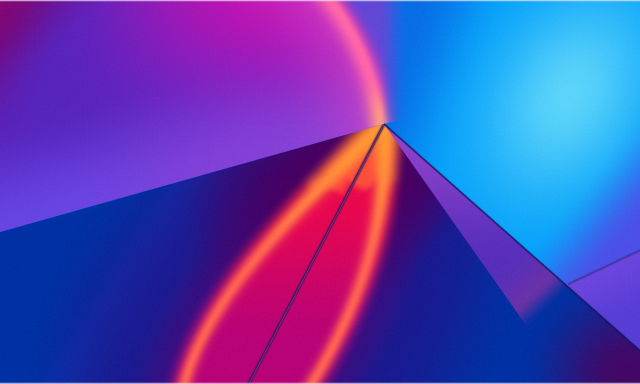
Write a Shadertoy shader that draws this background.

```glsl
#define APEX vec2(1.0, 0.677)
#define FOLD_DIR vec2(0.963, 0.271)
#define RIDGE_DIR vec2(0.749, -0.663)
#define SHARD_DIR vec2(0.577, -0.817)
#define CREASE_DIR vec2(-0.462, -0.887)
#define SHARD_TIP vec2(1.368, 0.156)
#define RIDGE_NOTCH vec2(1.48, 0.26)
#define ARC_CENTER vec2(0.31, 0.584)
#define ARC_RADIUS 0.690
#define BAND_WIDTH 0.019
#define BORDER 0.0033
#define GRAIN 0.012

// Signed distance to a line, positive on the left of its direction
float side(vec2 p, vec2 origin, vec2 dir) {
    vec2 q = p - origin;
    return dir.x * q.y - dir.y * q.x;
}

float fill(float d) {
    float px = 0.7 / iResolution.y;
    return smoothstep(-px, px, d);
}

float glow(float d, float width) { return exp(-d * d / (width * width)); }

// Gradient noise
vec2 gradient(vec2 cell) {
    float h = fract(sin(dot(cell, vec2(127.1, 311.7))) * 43758.5);
    return vec2(cos(6.283 * h), sin(6.283 * h));
}

float noise(vec2 p) {
    vec2 i = floor(p), f = fract(p), u = f * f * (3.0 - 2.0 * f), e = vec2(1.0, 0.0);
    float low = mix(dot(gradient(i), f), dot(gradient(i + e), f - e), u.x);
    float high = mix(dot(gradient(i + e.yx), f - e.yx), dot(gradient(i + 1.0), f - 1.0), u.x);
    return mix(low, high, u.y);
}

// Blue panel with a cyan bloom and a violet lower corner
vec3 bluePanel(vec2 p) {
    vec3 azure = mix(vec3(0.03, 0.43, 0.90), vec3(0.0, 0.62, 0.98),
                     smoothstep(1.0, 1.25, p.x + 0.35 * (0.75 - p.y)));
    vec2 q = p - vec2(1.48, 0.75);
    vec2 tilted = vec2(0.87 * q.x - 0.5 * q.y, 0.5 * q.x + 0.87 * q.y);
    float bloom = exp(-dot(tilted * vec2(5.2, 3.6), tilted * vec2(5.2, 3.6)));
    vec3 color = mix(azure, vec3(0.36, 0.83, 0.98), bloom);

    float corner = side(p, vec2(1.44, 0.28), vec2(0.64, 0.77));
    color = mix(color, vec3(0.30, 0.31, 0.91), smoothstep(0.10, -0.09, corner));

    // Lower facet, bounded by a fine crease
    float facet = side(p, RIDGE_NOTCH, vec2(0.904, 0.427));
    vec3 facetColor = mix(vec3(0.42, 0.27, 0.87), vec3(0.34, 0.24, 0.83),
                          smoothstep(0.0, -0.15, facet));
    color = mix(color, facetColor, fill(-facet));
    return color * (1.0 - 0.28 * glow(facet, 0.003) * step(RIDGE_NOTCH.x, p.x));
}

// Violet panel with a luminous pink arc
vec3 violetPanel(vec2 p, float fold) {
    vec3 color = mix(vec3(0.34, 0.14, 0.74), vec3(0.47, 0.17, 0.79),
                     smoothstep(0.15, 0.8, p.x));
    vec3 lit = mix(vec3(0.40, 0.27, 0.89), vec3(0.52, 0.25, 0.84),
                   smoothstep(0.05, 0.7, p.x));
    color = mix(color, lit, smoothstep(0.28, 0.0, fold));
    float magenta = smoothstep(0.64, 1.05, p.y) * smoothstep(0.10, 0.70, p.x);
    color = mix(color, vec3(0.76, 0.05, 0.68), magenta);

    // Dark rounded corner
    float cornerRing = length(p - vec2(0.54, 0.61));
    color = mix(color, vec3(0.48, 0.0, 0.42),
                smoothstep(0.45, 0.67, cornerRing) * smoothstep(0.58, 0.95, p.y));

    // Arc with a wide inner halo
    float arc = length(p - ARC_CENTER) - ARC_RADIUS;
    color = mix(color, vec3(0.80, 0.25, 0.78), 0.7 * glow(min(arc, 0.0), 0.14));
    color = mix(color, vec3(0.38, 0.28, 0.84), smoothstep(0.0, 0.06, arc));
    vec3 pink = mix(vec3(1.0, 0.60, 0.52), vec3(1.0, 0.40, 0.66),
                    smoothstep(0.68, 0.80, p.y));
    return mix(color, pink, glow(arc, arc < 0.0 ? 0.032 : 0.020));
}

// Dark panel holding the glowing leaf
vec3 darkPanel(vec2 p) {
    float t = max(APEX.y - p.y, 0.0);
    float leftX = APEX.x - 1.02 * t + 0.55 * t * t * t;
    float rightX = APEX.x + 0.06 * t - 0.5 * t * t;
    float leftDist = (p.x - leftX) / length(vec2(1.0, 1.65 * t * t - 1.02));
    float rightDist = (rightX - p.x) / length(vec2(1.0, 0.06 - t));
    float leaf = min(leftDist, rightDist);

    // Blue field turning indigo, then plum beside the leaf
    vec3 color = mix(vec3(0.0, 0.19, 0.64), vec3(0.10, 0.10, 0.56),
                     smoothstep(-0.42, -0.14, leaf));
    vec3 plum = mix(vec3(0.28, 0.0, 0.38), vec3(0.21, 0.06, 0.51),
                    smoothstep(0.12, 0.5, t));
    float reach = mix(0.34, 0.15, smoothstep(0.05, 0.4, t));
    color = mix(color, plum, smoothstep(-reach, -0.05, leaf));
    color = mix(color, vec3(0.26, 0.03, 0.40),
                smoothstep(0.30, 0.02, length(p - vec2(1.64, 0.02))));

    // Faint diagonal reflection
    float sheen = side(p, vec2(0.41, 0.48), vec2(-0.53, -0.85));
    color += vec3(0.02, 0.01, 0.03) * smoothstep(-0.03, 0.03, sheen)
           * smoothstep(0.22, 0.0, sheen);

    // Crimson body with a warm, wavering upper part
    vec3 body = mix(vec3(0.92, 0.03, 0.30), vec3(0.72, 0.01, 0.47),
                    smoothstep(0.15, 0.6, t));
    float warmEdge = 0.17 + 0.05 * noise(p * 22.0);
    body = mix(body, vec3(0.99, 0.30, 0.23), smoothstep(warmEdge + 0.02, warmEdge - 0.04, t));
    color = mix(color, body, smoothstep(-0.06, 0.0, leaf));

    // Orange rim
    vec3 rim = mix(vec3(1.0, 0.60, 0.20), vec3(1.0, 0.38, 0.32),
                   smoothstep(0.0, 0.4, t));
    color = mix(color, rim, glow(leaf, BAND_WIDTH + 0.016 * exp(-8.0 * t)));

    // Central crease: a violet strand between two dark edges
    float crease = side(p, APEX, CREASE_DIR);
    color = mix(color, vec3(0.17, 0.04, 0.30), 0.95 * glow(crease, 0.0040));
    return mix(color, vec3(0.42, 0.28, 0.58), 0.75 * glow(crease - 0.0006, 0.0016));
}

void mainImage(out vec4 fragColor, in vec2 fragCoord) {
    vec2 p = fragCoord / iResolution.y;
    float fold = side(p, APEX, FOLD_DIR), ridge = side(p, APEX, RIDGE_DIR);

    // Upper panels blend to the right of the apex
    float violetMask = fill(fold) * smoothstep(1.062, 0.985, p.x);
    vec3 upper = mix(bluePanel(p), violetPanel(p, fold), violetMask);

    // Translucent shard under the ridge
    float shardEnd = side(p, SHARD_TIP, normalize(RIDGE_NOTCH - SHARD_TIP));
    float shard = fill(side(p, APEX, SHARD_DIR)) * smoothstep(-0.015, 0.05, shardEnd);
    vec3 shardColor = mix(vec3(0.36, 0.18, 0.74), vec3(0.56, 0.27, 0.82),
                          smoothstep(0.3, 0.65, p.y));
    shardColor = mix(shardColor, vec3(0.46, 0.20, 0.64), smoothstep(0.16, 0.0, shardEnd));
    vec3 lower = mix(darkPanel(p), shardColor, 0.94 * shard);

    // Join the panels, darken the ridge, add grain and a pale border
    vec3 color = mix(upper, lower, fill(-fold) * fill(-ridge));
    color = mix(color, vec3(0.06, 0.06, 0.36), 0.8 * glow(ridge, 0.0025) * step(APEX.x, p.x));
    color += GRAIN * noise(p * 170.0);
    color = mix(color, vec3(0.93, 0.90, 0.96), 0.7 * fill(BORDER - min(p.y, 1.0 - p.y)));
    fragColor = vec4(color, 1.0);
}
```
